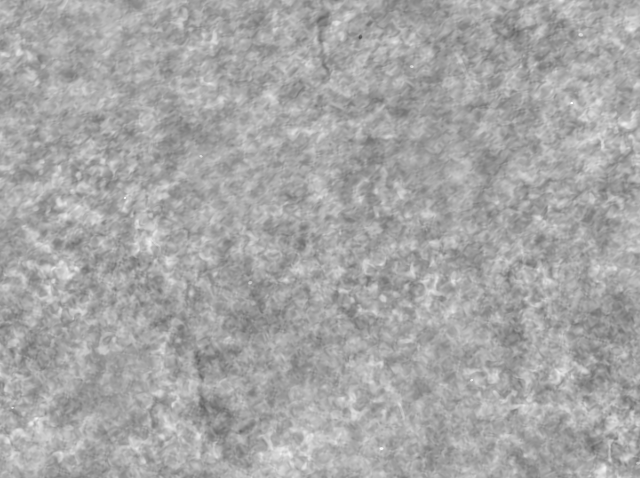
Reproduce this texture procedurally as a Shadertoy shader.

```glsl
// Weathered grey stone: fine, slightly slanted grain summed from value noise,
// with clumped pale flecks, short dark cracks with lit rims, and scattered
// chalky patches, scratches and specks. Lengths are in canvas heights.

#define BASE_GREY     0.650
#define CLOUD_AMOUNT  0.085
#define GRAIN_AMOUNT  0.26
#define GRAIN_SCALE   27.0
#define GRAIN_ANGLE   0.55
#define GRAIN_STRETCH 0.72
#define FLECK_AMOUNT  0.15
#define CRACK_AMOUNT  0.11
#define PATCH_AMOUNT  0.11
#define SPECK_AMOUNT  0.22

float hash(vec2 p) {
    vec3 q = fract(p.xyx * 0.1031);
    q += dot(q, q.yzx + 33.33);
    return fract((q.x + q.y) * q.z);
}

mat2 rotation(float angle) {
    float c = cos(angle), s = sin(angle);
    return mat2(c, -s, s, c);
}

float noise(vec2 p) {
    vec2 i = floor(p), f = fract(p);
    f = f * f * (3.0 - 2.0 * f);
    return mix(mix(hash(i), hash(i + vec2(1, 0)), f.x),
               mix(hash(i + vec2(0, 1)), hash(i + vec2(1, 1)), f.x), f.y);
}

// Centred sum of octaves, each turned against the last
float fbm(vec2 p, int octaves, float gain, float turn) {
    float sum = 0.0, weight = 0.5;
    for (int i = 0; i < octaves; i++) {
        sum += weight * (noise(p) - 0.5);
        p = rotation(turn) * p * 1.93 + 17.3;
        weight *= gain;
    }
    return sum;
}

// Soft ellipses, one at most in each cell of a jittered grid
float scatter(vec2 p, float cells, float chance, vec2 radii, float seed) {
    vec2 home = floor(p * cells);
    float cover = 0.0;
    for (int y = -1; y <= 1; y++)
    for (int x = -1; x <= 1; x++) {
        vec2 id = home + vec2(x, y);
        vec2 key = id + seed;
        vec2 jitter = vec2(hash(key + 3.1), hash(key + 7.7));
        float size = mix(0.55, 1.15, hash(key + 11.3));
        vec2 d = rotation((hash(key + 19.9) - 0.5) * 1.2) * (p - (id + jitter) / cells);
        float blob = 1.0 - smoothstep(0.35, 1.0, length(d / (radii * size)));
        cover = max(cover, blob * step(hash(key), chance));
    }
    return cover;
}

// Thin broken lines along the middle level of a noise field
float crack(vec2 p) {
    float level = abs(noise(p * vec2(8.0, 5.5) + 41.0) - 0.5);
    float gate = smoothstep(0.60, 0.80, noise(p * 4.3 + 73.0));
    return gate * (1.0 - smoothstep(0.0, 0.08, level));
}

void mainImage(out vec4 fragColor, in vec2 fragCoord) {
    vec2 p = fragCoord / iResolution.y;
    vec2 wobble = vec2(noise(p * 13.0 + 5.0), noise(p * 13.0 + 29.0)) - 0.5;
    vec2 ragged = vec2(noise(p * 60.0 + 8.0), noise(p * 60.0 + 51.0)) - 0.5;
    vec2 rough = p + wobble * 0.035 + ragged * 0.016;

    // Broad clouds, and areas where the surface is coarser or smoother
    float grey = BASE_GREY + CLOUD_AMOUNT * fbm(p * 3.1 + 12.0, 4, 0.85, 0.5);
    float coarse = mix(0.75, 1.25, noise(p * 4.5 + 90.0));

    // Slanted grain above, even grain towards the bottom
    vec2 slanted = rotation(GRAIN_ANGLE) * (p + ragged * 0.006);
    slanted.x *= GRAIN_STRETCH;
    float slantedGrain = fbm(slanted * GRAIN_SCALE * 1.1 + 31.0, 4, 1.0, 0.12);
    float evenGrain = fbm((p + ragged * 0.006) * GRAIN_SCALE + 57.0, 4, 1.0, 0.7);
    float upper = smoothstep(0.3, 0.65, p.y + wobble.x * 0.2);
    vec2 blend = vec2(1.0 - upper, upper);
    float grain = dot(blend, vec2(evenGrain, slantedGrain)) / length(blend);
    grey += GRAIN_AMOUNT * coarse * grain;

    // Pale flecks gathered in clumps
    float clump = smoothstep(0.38, 0.8, noise(rough * 14.0 + 64.0));
    float fleck = smoothstep(0.45, 0.95, noise((p + ragged * 0.008) * 80.0 + 15.0));
    grey += FLECK_AMOUNT * clump * fleck * coarse;

    // Dark cracks, lit along one side, and worn hollows
    grey -= CRACK_AMOUNT * crack(rough);
    grey += 0.4 * CRACK_AMOUNT * crack(rough + vec2(0.014, -0.008));
    grey -= 0.05 * smoothstep(0.68, 0.92, noise(rough * 13.0 + 37.0));

    // Chalky patches and faint scratches
    float chalk = 0.7 + 0.6 * noise(p * 85.0);
    grey += PATCH_AMOUNT * chalk * scatter(rough, 3.0, 0.25, vec2(0.018, 0.036), 120.0);
    grey += 0.08 * chalk * scatter(p + ragged * 0.008, 4.0, 0.25, vec2(0.007, 0.045), 210.0);

    // Bright and dark specks
    grey += SPECK_AMOUNT * scatter(p, 8.0, 0.08, vec2(0.006, 0.0045), 330.0);
    grey -= SPECK_AMOUNT * scatter(p, 6.0, 0.05, vec2(0.005, 0.007), 450.0);

    fragColor = vec4(vec3(clamp(grey, 0.0, 1.0)), 1.0);
}
```
